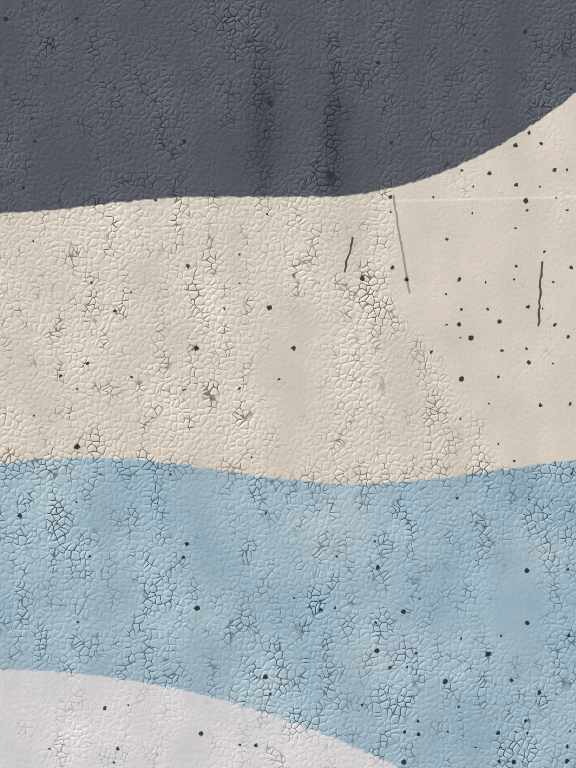
Reproduce this texture procedurally as a Shadertoy shader.

```glsl
// Weathered stucco wall painted in wavy bands of charcoal, cream, blue and white.
#define CHARCOAL vec3(0.345, 0.358, 0.388)
#define CREAM vec3(0.825, 0.790, 0.740)
#define BLUE_DEEP vec3(0.555, 0.665, 0.730)
#define BLUE_PALE vec3(0.680, 0.750, 0.780)
#define WHITE vec3(0.825, 0.812, 0.815)
#define CELLS 88.0
#define RELIEF 0.20
#define CRACK_DEPTH 0.52
#define PIT_GRID 42.0
#define LIGHT_STEP vec2(-0.0013, 0.0020)

vec2 hash2(vec2 c) {
    vec3 a = fract(c.xyx * vec3(0.1031, 0.1030, 0.0973));
    a += dot(a, a.yzx + 33.33);
    return fract((a.xx + a.yz) * a.zy);
}

float corner(vec2 cell, vec2 offset) {
    return dot(hash2(cell) * 2.0 - 1.0, offset);
}

float gradientNoise(vec2 p) {
    vec2 i = floor(p), f = fract(p), s = f * f * f * (f * (f * 6.0 - 15.0) + 10.0);
    vec2 e = vec2(1.0, 0.0);
    return mix(mix(corner(i, f), corner(i + e, f - e), s.x),
               mix(corner(i + e.yx, f - e.yx), corner(i + 1.0, f - 1.0), s.x), s.y);
}

float fbm(vec2 p) {
    float sum = 0.0, amp = 1.0;
    for (int k = 0; k < 4; k++) {
        sum += amp * gradientNoise(p);
        p = mat2(1.6, 1.2, -1.2, 1.6) * p + 7.3;
        amp *= 0.5;
    }
    return sum;
}

// Gap between the two nearest cell centres: zero along the cracks
float cellGap(vec2 p) {
    vec2 i = floor(p), f = fract(p);
    float near = 8.0, second = 8.0;
    for (int y = -1; y <= 1; y++)
    for (int x = -1; x <= 1; x++) {
        vec2 g = vec2(x, y);
        float d = length(g + hash2(i + g) - f);
        second = min(second, max(near, d));
        near = min(near, d);
    }
    return second - near;
}

float stuccoGap(vec2 p) {
    vec2 warp = vec2(gradientNoise(p * 55.0), gradientNoise(p * 55.0 + 19.0));
    return cellGap((p + 0.007 * warp) * CELLS);
}

float height(vec2 p, float rough) {
    float grain = gradientNoise(p * 130.0) + 0.5 * gradientNoise(p * 230.0);
    return rough * smoothstep(0.0, 0.5, stuccoGap(p)) + (0.22 + 0.3 * rough) * grain;
}

// Soft blob around a centre
float blob(vec2 p, vec2 centre, vec2 size) {
    vec2 d = (p - centre) / size;
    return exp(-dot(d, d));
}

float stroke(vec2 p, vec2 a, vec2 b, float width) {
    vec2 d = b - a;
    float t = clamp(dot(p - a, d) / dot(d, d), 0.0, 1.0);
    return 1.0 - smoothstep(0.4 * width, width + 0.001, length(p - a - t * d));
}

// Round holes, one possible hole per grid cell
float pits(vec2 p, float density) {
    vec2 g = p * PIT_GRID, id = floor(g), r = hash2(id + 51.0);
    vec2 d = fract(g) - 0.3 - 0.4 * hash2(id);
    d += 0.12 * gradientNoise(p * 190.0);
    float radius = mix(0.06, 0.19, r.y * r.y);
    return step(r.x, density) * (1.0 - smoothstep(radius - 0.04, radius + 0.06, length(d)));
}

void mainImage(out vec4 fragColor, in vec2 fragCoord) {
    vec2 uv = fragCoord / iResolution.xy;
    vec2 p = fragCoord / iResolution.x;
    float x = uv.x, soft = 0.7 / iResolution.y + 0.0007;

    // Band borders
    float ragged = 0.0025 * fbm(p * 70.0), bend = max(x - 0.55, 0.0);
    float darkLine = uv.y + ragged - (0.723 + 0.021 * smoothstep(0.0, 0.35, x) + 0.67 * bend * bend);
    float blueLine = uv.y + 1.6 * ragged - (0.387 + 0.017 * cos(6.684 * (x - 0.15)));
    float whiteLine = uv.y + ragged - (0.128 - 0.266 * x * x);
    float dark = smoothstep(-soft, soft, darkLine);
    float cream = smoothstep(-soft, soft, blueLine) * (1.0 - dark);
    float white = 1.0 - smoothstep(-soft, soft, whiteLine);
    float blue = (1.0 - smoothstep(-soft, soft, blueLine)) * (1.0 - white);

    // Rough and smooth areas, drawn out downwards
    float streak = fbm(vec2(p.x * 13.0, p.y * 3.5)), patches = fbm(p * 9.0 + 4.0);
    float slope = x - 0.68 - 0.85 * max(0.63 - uv.y, 0.0) + 0.05 * patches;
    float smoothSide = smoothstep(-0.03, 0.03, slope) * cream;
    float rough = 0.66 + 0.5 * streak + 0.45 * patches;
    rough -= 0.35 * blob(uv, vec2(0.50, 0.50), vec2(0.07, 0.12)) * cream + 0.75 * smoothSide;
    rough -= 0.6 * blob(uv, vec2(0.88, 0.21), vec2(0.14, 0.06)) * blue + 0.4 * white + 0.12 * dark;
    rough += 0.3 * blob(uv, vec2(0.95, 0.34), vec2(0.16, 0.04)) * blue;
    rough = clamp(rough, 0.06, 1.0);

    // Paint
    float tint = 0.48 + 0.7 * fbm(p * 6.0 + 2.0) - 0.4 * blob(uv, vec2(0.92, 0.37), vec2(0.15, 0.05));
    tint += 0.4 * blob(uv, vec2(0.67, 0.14), vec2(0.09, 0.05)) - 0.3 * blob(uv, vec2(0.87, 0.21), vec2(0.12, 0.05));
    vec3 col = dark * CHARCOAL + cream * CREAM + white * WHITE;
    col += blue * mix(BLUE_DEEP, BLUE_PALE, clamp(tint, 0.0, 1.0));
    col *= 1.0 + 0.05 * patches + 0.04 * streak * (1.0 + dark);
    float stain = blob(uv, vec2(0.46, 0.83), vec2(0.035, 0.09)) + blob(uv, vec2(0.585, 0.81), vec2(0.03, 0.08));
    col *= 1.0 - 0.25 * dark * stain * (0.7 + streak);

    // Lit relief and dark cracks
    float lit = height(p, rough) - height(p + LIGHT_STEP, rough);
    col *= 1.0 + RELIEF * lit * (1.0 + 0.5 * dark);
    float seam = blob(uv, vec2(x, uv.y - blueLine), vec2(1.0, 0.012)) * (1.0 - smoothSide);
    float diagonal = exp(-pow((slope + 0.05) / 0.045, 2.0)) * cream * step(uv.y, 0.66);
    float open = fbm(p * vec2(34.0, 22.0)) + 0.3 * streak + 0.25 * (seam + diagonal + dark * stain) + 0.1 * blue;
    float crack = (1.0 - smoothstep(0.02, 0.17, stuccoGap(p))) * smoothstep(0.0, 0.45, open) * rough;
    col *= 1.0 - CRACK_DEPTH * crack;

    // Pits and long scratches
    float density = 0.035 + 0.13 * smoothSide + 0.16 * blue * blob(uv, vec2(0.85, 0.08), vec2(0.22, 0.12));
    col *= 1.0 - 0.68 * pits(p, density) * (1.0 - 0.4 * dark);
    vec2 wobble = uv + 0.006 * vec2(fbm(p * 25.0), 0.0);
    float scratch = stroke(wobble, vec2(0.940, 0.658), vec2(0.934, 0.577), 0.0018);
    scratch += stroke(wobble, vec2(0.612, 0.690), vec2(0.599, 0.647), 0.0018);
    scratch += 0.45 * stroke(wobble, vec2(0.683, 0.745), vec2(0.711, 0.620), 0.002);
    col *= 1.0 - 0.6 * min(scratch, 1.0);
    col += 0.05 * cream * stroke(uv, vec2(0.66, 0.738), vec2(1.0, 0.744), 0.0015);
    fragColor = vec4(clamp(col, 0.0, 1.0), 1.0);
}
```
